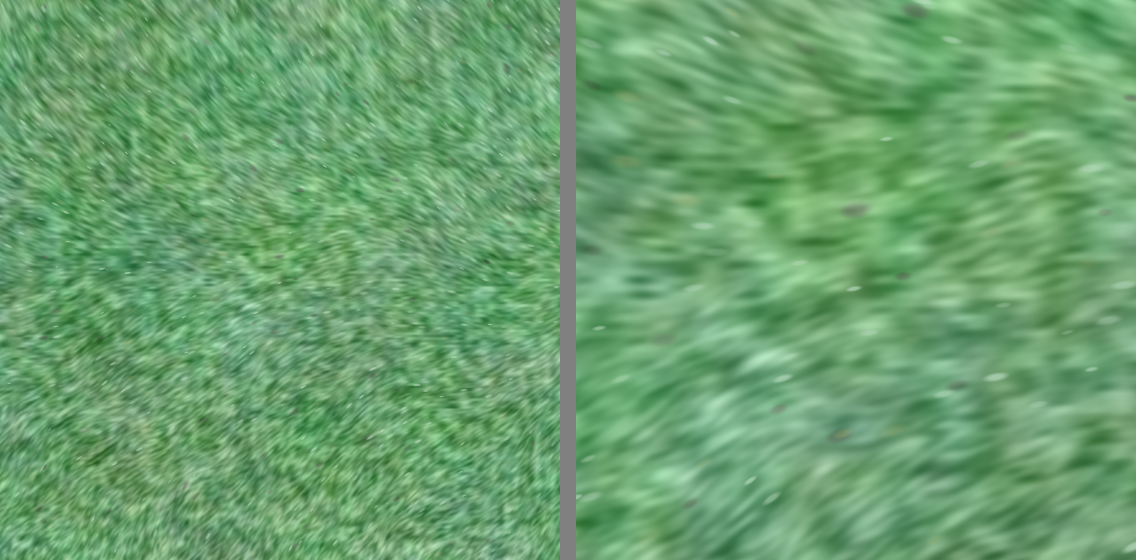
Left, the full canvas; right, a detail of the centre.
Give the GLSL for this texture, as a WebGL 1 fragment shader.

```glsl
precision highp float;

uniform vec2 u_resolution;

float hash(vec2 p) {
  return fract(sin(dot(p, vec2(127.1, 311.7))) * 43758.5453);
}

float noise(vec2 p) {
  vec2 cell = floor(p);
  vec2 f = fract(p);
  f = f * f * (3.0 - 2.0 * f);
  return mix(mix(hash(cell), hash(cell + vec2(1.0, 0.0)), f.x),
             mix(hash(cell + vec2(0.0, 1.0)), hash(cell + vec2(1.0, 1.0)), f.x), f.y);
}

// Lie of the grass: rising at the bottom, flat in the middle, falling at the top
vec2 lieDirection(vec2 p) {
  float angle = mix(0.9, -1.0, smoothstep(0.0, 1.0, p.y));
  angle += 0.6 * (noise(p * 5.0 + 31.0) - 0.5) + 0.5 * (noise(p * 19.0 + 7.0) - 0.5);
  return vec2(cos(angle), sin(angle));
}

// Noise smeared along the lie: x holds fine blades, y holds wider tufts
vec2 smearedGrass(vec2 p, vec2 lie) {
  float reach = mix(0.009, 0.014, p.y);
  vec2 sum = vec2(0.0);
  float total = 0.0;
  for (int i = -6; i <= 6; i++) {
    float t = float(i) / 6.0;
    float weight = 1.1 - abs(t);
    vec2 q = p + lie * t * reach;
    sum += weight * vec2(noise(q * 220.0), noise(q * 75.0 + 53.0));
    total += weight;
  }
  return sum / total;
}

// Sparse soft specks, stretched along the lie
float flecks(vec2 p, vec2 lie, float density, float chance, vec2 size, float seed) {
  vec2 home = floor(p * density);
  float cover = 0.0;
  for (int y = -1; y <= 1; y++) {
    for (int x = -1; x <= 1; x++) {
      vec2 cell = home + vec2(float(x), float(y));
      vec2 jitter = vec2(hash(cell + seed), hash(cell + seed + 17.3));
      vec2 d = p - (cell + jitter) / density;
      d = vec2(dot(d, lie), dot(d, vec2(-lie.y, lie.x)));
      float scale = mix(0.6, 1.3, hash(cell + seed + 41.7));
      float speck = 1.0 - smoothstep(0.3, 1.0, length(d / (size * scale)));
      float present = step(hash(cell + seed + 73.1), chance);
      cover = max(cover, speck * present * mix(0.4, 1.0, jitter.x));
    }
  }
  return cover;
}

void main() {
  vec2 p = gl_FragCoord.xy / u_resolution;
  vec2 lie = lieDirection(p);
  vec2 grass = smearedGrass(p, lie) - 0.5;
  float patches = 0.6 * noise(p * 5.0 + 3.0) + 0.4 * noise(p * 15.0 + 11.0) - 0.5;

  // Light and shade of blades, tufts and broad patches
  float tone = 0.4 * grass.x + 0.25 * grass.y + 0.12 * patches;
  vec3 color = vec3(0.415, 0.632, 0.435) + tone * vec3(1.1, 1.0, 1.08);

  // Drift towards greyer and yellower turf
  float dryness = 0.6 * noise(p * 9.0 + 61.0) + 0.4 * noise(p * 42.0 + 23.0) - 0.5;
  float warmth = 0.5 * noise(p * 7.0 + 83.0) + 0.5 * noise(p * 34.0 + 97.0) - 0.5;
  color += dryness * vec3(0.11, -0.03, 0.1) + warmth * vec3(0.07, 0.01, -0.08);

  // Bare soil, straw and pale glints
  float soil = flecks(p, lie, 24.0, 0.16, vec2(0.010, 0.005), 5.0);
  float straw = flecks(p, lie, 30.0, 0.16, vec2(0.010, 0.004), 19.0);
  float glint = flecks(p, lie, 48.0, 0.16, vec2(0.008, 0.0026), 37.0);
  color = mix(color, vec3(0.38, 0.42, 0.36) + tone, 0.6 * soil);
  color = mix(color, vec3(0.60, 0.70, 0.48) + tone, 0.5 * straw);
  color = mix(color, vec3(0.74, 0.87, 0.77), 0.65 * glint);

  gl_FragColor = vec4(clamp(color, 0.0, 1.0), 1.0);
}
```
